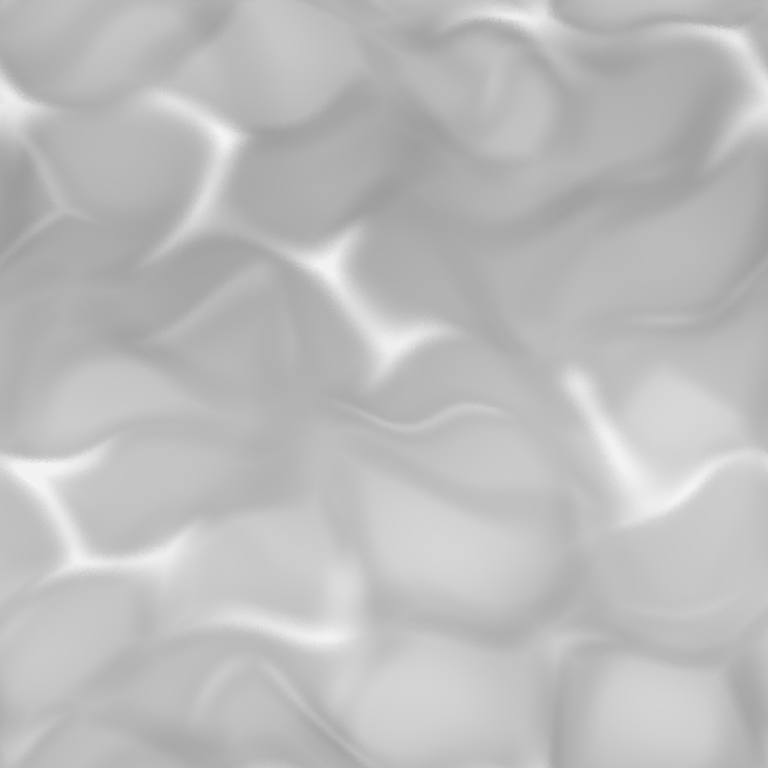
Give the GLSL for this texture, as a WebGL 2 fragment shader.

```glsl
#version 300 es
precision highp float;
// Soft grey membrane: rounded translucent cells with pale bright folds between them.
// Two warped cellular layers with elliptical metrics lie over a slow tonal drift;
// folds follow the cell borders and widen into star shapes where three cells meet.

uniform vec2 u_resolution;
out vec4 fragColor;

const float TAU = 6.2831853;
const vec2 CELL_COUNT = vec2(4.0, 5.0);   // main cells across the canvas
const vec2 VEIL_COUNT = vec2(3.0, 4.0);   // larger overlapping sheets
const float BASE_TONE = 0.655;
const float DRIFT = 0.045;                // light band low, dark band high
const float DRIFT_PEAK = 0.3;
const float CELL_LIGHT = 0.115;
const float VEIL_LIGHT = 0.075;
const float FOLD_LIGHT = 0.2;
const float KNOT_LIGHT = 0.13;
const float VEIL_FOLD_LIGHT = 0.07;
const float LEAN = 0.45;                  // mean direction of the cells, radians
const float LEAN_SPREAD = 1.5;
const float GRAIN_SCALE = 400.0;
const float GRAIN_SHIFT = 0.0012;         // speckle along steep edges

vec3 hash3(vec2 p) {
    vec3 q = fract(vec3(p.xyx) * vec3(0.1031, 0.1030, 0.0973));
    q += dot(q, q.yxz + 33.33);
    return fract((q.xxy + q.yzz) * q.zyx);
}

// Layered sines with whole frequencies, about -1 to 1
float waves(vec2 p, float phase) {
    float s = sin(TAU * (p.x + 2.0 * p.y) + phase);
    s += 0.8 * sin(TAU * (3.0 * p.x - p.y) + 2.3 * phase + s);
    s += 0.6 * sin(TAU * (2.0 * p.x + 4.0 * p.y) + 1.7 * phase - s);
    return s / 2.0;
}

vec2 warp(vec2 p) {
    p += 0.030 * sin(TAU * (p.yx * vec2(2.0, 1.0)) + vec2(0.7, 2.9));
    p += 0.013 * sin(TAU * (p.yx * vec2(3.0, 4.0) + p * vec2(1.0, 2.0)) + vec2(4.1, 1.3));
    return p;
}

struct Cell {
    vec3 dist;   // distances to the three nearest centres
    vec3 trait;  // random traits of the nearest cell
};

Cell findCell(vec2 p, vec2 count, float seed) {
    vec2 g = p * count;
    vec2 home = floor(g);
    Cell c = Cell(vec3(9.0), vec3(0.0));
    for (int j = -2; j <= 2; j++) {
        for (int i = -2; i <= 2; i++) {
            vec2 id = home + vec2(i, j);
            vec2 key = mod(id, count) + seed;
            vec3 place = hash3(key);
            vec3 trait = hash3(key + 57.3);
            vec2 r = g - id - 0.5 - 0.75 * (place.xy - 0.5);
            float a = LEAN + LEAN_SPREAD * (place.z - 0.5);
            r = mat2(cos(a), -sin(a), sin(a), cos(a)) * r;
            float stretch = mix(1.0, 1.3, trait.x);
            float d = length(r * vec2(1.0 / stretch, stretch)) * mix(0.88, 1.14, trait.y);
            if (d < c.dist.x) {
                c.dist = vec3(d, c.dist.xy);
                c.trait = trait;
            } else if (d < c.dist.y) {
                c.dist = vec3(c.dist.x, d, c.dist.y);
            } else if (d < c.dist.z) {
                c.dist.z = d;
            }
        }
    }
    return c;
}

// Light disc that fades outward and ends at a soft dark rim
float pillow(Cell c, float rim) {
    float gap = c.dist.y - c.dist.x;
    return smoothstep(0.03, rim, gap) * (1.0 - 0.6 * smoothstep(0.1, 0.75, c.dist.x));
}

// Bright border line; each cell sets the softness on its own side
float fold(Cell c, float swell) {
    float width = mix(0.05, 0.17, c.trait.z) * swell;
    float t = (c.dist.y - c.dist.x) / width;
    return exp(-t * t);
}

void main() {
    vec2 uv = gl_FragCoord.xy / min(u_resolution.x, u_resolution.y);
    vec2 speckle = hash3(floor(uv * GRAIN_SCALE)).xy - 0.5;
    vec2 p = warp(uv + 2.0 * GRAIN_SHIFT * speckle);

    // Slow tonal drift
    float tone = BASE_TONE + DRIFT * cos(TAU * (uv.y - DRIFT_PEAK + 0.04 * sin(TAU * uv.x)));
    tone += 0.016 * waves(uv, 1.9);

    // Larger sheets showing through
    Cell veil = findCell(p + 0.02 * waves(p.yx, 0.6), VEIL_COUNT, 11.0);
    tone += VEIL_LIGHT * mix(0.25, 1.0, veil.trait.z) * pillow(veil, 0.3);
    float veilMask = smoothstep(0.0, 0.8, waves(p, 5.2));
    tone += VEIL_FOLD_LIGHT * veilMask * fold(veil, 0.7);

    // Main cells
    Cell cell = findCell(p, CELL_COUNT, 3.0);
    tone += CELL_LIGHT * mix(0.2, 1.0, cell.trait.y) * pillow(cell, mix(0.2, 0.42, cell.trait.x));

    // Folds come and go along the borders, with bright knots at the junctions
    float mask = smoothstep(-0.15, 0.85, waves(p, 3.4));
    float swell = 0.75 + 0.5 * mask;
    tone += FOLD_LIGHT * mask * fold(cell, swell);
    float meet = (cell.dist.z - cell.dist.x) / 0.2;
    tone += KNOT_LIGHT * (0.25 + 0.75 * mask) * exp(-meet * meet);

    fragColor = vec4(vec3(clamp(tone, 0.58, 0.95)), 1.0);
}
```
